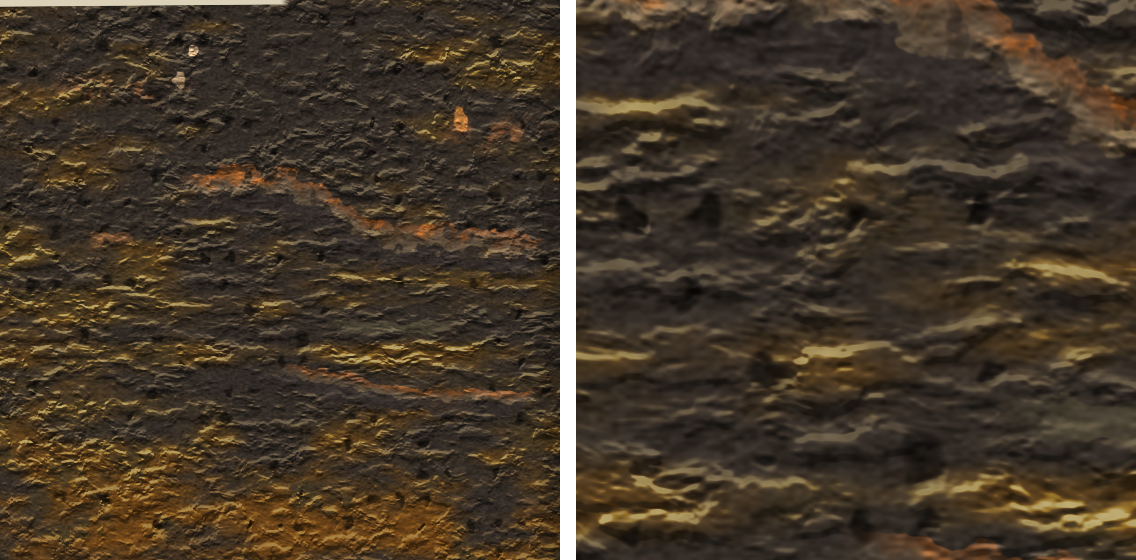
Left, the full canvas; right, a detail of the centre.
Write a WebGL 1 fragment shader that draws this texture.

```glsl
precision highp float;
// Weathered dark crust with golden, mossy ridges, rusty seams and small pits.
// A clumped noise height field is lit from above; a broad map of soft patches
// decides where the ridges turn gold, and curved bands lay the seams on top.

uniform vec2 u_resolution;

#define STREAK_SCALE vec2(27.0, 62.0)
#define LUMP_SCALE vec2(42.0, 58.0)
#define PIT_SCALE vec2(23.0, 21.0)
#define PIT_SHARE 0.22
#define RELIEF 12.5
#define GRAIN 0.06
#define DARK vec3(0.20, 0.172, 0.148)
#define OLIVE vec3(0.29, 0.228, 0.13)
#define AMBER vec3(0.44, 0.265, 0.085)
#define PALE vec3(0.44, 0.38, 0.28)
#define GOLD vec3(0.60, 0.455, 0.16)
#define CREAM vec3(0.75, 0.69, 0.48)

float hash(vec2 p) {
  return fract(sin(dot(p, vec2(127.1, 311.7))) * 43758.5453);
}

float noise(vec2 p) {
  vec2 i = floor(p), f = fract(p);
  f = f * f * (3.0 - 2.0 * f);
  return mix(mix(hash(i), hash(i + vec2(1.0, 0.0)), f.x),
             mix(hash(i + vec2(0.0, 1.0)), hash(i + 1.0), f.x), f.y);
}

float fbm(vec2 p) {
  float sum = 0.0, amp = 0.5;
  for (int i = 0; i < 4; i++) {
    sum += amp * noise(p);
    p = mat2(1.98, 0.1, -0.1, 1.98) * p + 17.3;
    amp *= 0.5;
  }
  return sum;
}

// Soft elliptical patch
float patchAt(vec2 p, vec2 centre, vec2 radius) {
  vec2 d = (p - centre) / radius;
  return exp(-dot(d, d));
}

// Scattered ragged hollows, one at most per cell
float pits(vec2 p) {
  vec2 q = p * PIT_SCALE + 0.3 * vec2(noise(p * 75.0), noise(p * 75.0 + 31.0));
  vec2 cell = floor(q);
  vec2 centre = 0.38 + 0.24 * vec2(hash(cell + 3.1), hash(cell + 8.7));
  float size = mix(0.18, 0.38, hash(cell + 5.9));
  float d = length(fract(q) - centre);
  return step(1.0 - PIT_SHARE, hash(cell)) * (1.0 - smoothstep(size * 0.3, size, d));
}

// Steep-sided clumps: flat and streaky in the middle, lumpy elsewhere
float height(vec2 p) {
  vec2 warp = vec2(noise(p * 31.0), noise(p * 31.0 + 40.0)) - 0.5;
  vec2 q = p + warp * vec2(0.016, 0.008);
  float streaky = patchAt(p, vec2(0.6, 0.42), vec2(0.7, 0.22));
  float rough = mix(fbm(q * LUMP_SCALE), fbm(q * STREAK_SCALE), 0.15 + 0.8 * streaky);
  return 0.6 * rough + 0.16 * smoothstep(0.44, 0.62, rough) - 0.12 * pits(p);
}

// Share of golden growth
float growth(vec2 p) {
  float amount = 0.23 + 0.40 * (1.0 - smoothstep(0.17, 0.33, p.y));
  amount += 0.45 * patchAt(p, vec2(0.0, 0.42), vec2(0.36, 0.18));
  amount += 0.34 * patchAt(p, vec2(0.87, 0.88), vec2(0.20, 0.10));
  amount += 0.20 * patchAt(p, vec2(0.10, 0.82), vec2(0.28, 0.18));
  amount += 0.55 * patchAt(p, vec2(0.72, 0.37), vec2(0.30, 0.025));
  amount += 0.45 * patchAt(p, vec2(0.85, 0.50), vec2(0.22, 0.02));
  amount -= 0.30 * patchAt(p, vec2(0.50, 0.85), vec2(0.17, 0.25));
  amount -= 0.25 * patchAt(p, vec2(0.88, 0.13), vec2(0.25, 0.05));
  return smoothstep(0.22, 0.82, amount + 1.4 * (fbm(p * vec2(8.0, 22.0)) - 0.47));
}

// Ragged band between two x ends: x = coverage, y = place across (-1 to 1)
vec2 seam(vec2 p, vec2 ends, float middle, float width) {
  float ragged = (fbm(p * vec2(45.0, 50.0)) - 0.47) * 2.2;
  float across = (p.y - middle) / width + ragged;
  float along = smoothstep(ends.x, ends.x + 0.08, p.x)
              * (1.0 - smoothstep(ends.y - 0.03, ends.y, p.x));
  return vec2(along * (1.0 - smoothstep(0.75, 1.0, abs(across))), across);
}

vec3 seamColour(float across, float spots) {
  vec3 rust = mix(vec3(0.42, 0.28, 0.18), vec3(0.68, 0.38, 0.15), spots);
  return mix(vec3(0.37, 0.31, 0.24), rust, smoothstep(-0.6, 0.6, across));
}

// Small pale stone
float pebble(vec2 p, vec2 centre, vec2 radius) {
  vec2 d = (p - centre) / radius;
  return 1.0 - smoothstep(0.75, 1.05, length(d) + 0.7 * (noise(p * 90.0) - 0.5));
}

void main() {
  vec2 p = gl_FragCoord.xy / u_resolution;

  // Relief lit from above; calm stretches break up the ridges
  float calm = smoothstep(0.36, 0.56, fbm(p * vec2(13.0, 19.0) + 60.0));
  float slope = (height(p) - height(p + vec2(-0.0008, 0.003))) * RELIEF;
  float gold = growth(p);
  slope *= mix(0.55, 1.2, max(calm, 0.7 * gold));
  float low = 1.0 - smoothstep(0.03, 0.28, p.y);
  float light = clamp(1.0 + 0.4 * slope, 0.55, 1.6);

  // Ground and lit ridges
  float amber = gold * smoothstep(0.36, 0.58, fbm(p * vec2(17.0, 19.0) + 9.0) + 0.1 * low);
  vec3 colour = mix(mix(DARK, OLIVE, gold), AMBER, amber * (0.35 + 0.5 * low)) * light;
  float ridge = smoothstep(0.3, 1.0, slope) * (0.32 + 0.68 * gold);
  vec3 ridgeColour = mix(mix(PALE, GOLD, gold), AMBER * 1.3, 0.5 * low);
  colour = mix(colour, ridgeColour, ridge);
  colour = mix(colour, CREAM, smoothstep(0.8, 1.6, slope) * (0.15 + 0.7 * gold) * (1.0 - 0.55 * low));
  colour *= 1.0 - 0.5 * pits(p) * (1.0 - ridge);

  // Broken rusty seams, with a smooth slate shadow under each
  float upper = 0.675 - 0.095 * smoothstep(0.50, 0.70, p.x) - 0.02 * smoothstep(0.75, 0.97, p.x)
              - 0.015 * (1.0 - smoothstep(0.30, 0.42, p.x));
  float lower = 0.34 - 0.045 * smoothstep(0.48, 0.78, p.x);
  float shade = max(seam(p, vec2(0.28, 0.97), upper - 0.040, 0.020).x,
                    seam(p, vec2(0.33, 0.95), lower - 0.022, 0.015).x);
  float faint = 1.0 + 0.2 * slope;
  colour = mix(colour, vec3(0.195, 0.168, 0.16) * faint, 0.75 * shade);
  float slate = seam(p, vec2(0.56, 0.82), 0.415, 0.014).x;
  colour = mix(colour, vec3(0.32, 0.29, 0.22) * faint, 0.7 * slate);
  float spots = smoothstep(0.44, 0.62, fbm(p * 52.0 + 5.0));
  float holes = 1.0 - 0.7 * smoothstep(0.55, 0.63, fbm(p * vec2(50.0, 38.0) + 23.0));
  vec2 band = seam(p, vec2(0.30, 0.98), upper, 0.025);
  colour = mix(colour, seamColour(band.y, spots) * light, 0.9 * band.x * holes);
  band = seam(p, vec2(0.48, 0.96), lower, 0.012);
  colour = mix(colour, seamColour(band.y, 0.4 * spots) * light, 0.9 * band.x);

  // Stones and loose rusty crumbs
  float stone = max(pebble(p, vec2(0.322, 0.858), vec2(0.013, 0.019)),
                    pebble(p, vec2(0.344, 0.910), vec2(0.009, 0.010)));
  colour = mix(colour, vec3(0.66, 0.55, 0.42) * light, stone);
  stone = pebble(p, vec2(0.820, 0.785), vec2(0.014, 0.024));
  colour = mix(colour, vec3(0.70, 0.46, 0.22) * light, stone);
  float crumbs = patchAt(p, vec2(0.89, 0.76), vec2(0.09, 0.025))
               + patchAt(p, vec2(0.20, 0.84), vec2(0.10, 0.02))
               + patchAt(p, vec2(0.20, 0.575), vec2(0.05, 0.02));
  colour = mix(colour, vec3(0.52, 0.34, 0.21) * light, 0.8 * min(crumbs, 1.0) * spots);

  // Fine grain, dim right edge and the bright strip along the top
  colour += GRAIN * (noise(p * vec2(230.0, 300.0)) - 0.5);
  colour *= 1.0 - 0.2 * smoothstep(0.95, 0.985, p.x);
  float strip = smoothstep(-0.001, 0.001, p.y - 0.988 - 0.008 * p.x)
              * (1.0 - smoothstep(0.50, 0.52, p.x));
  colour = mix(colour, vec3(0.86, 0.82, 0.72), strip);
  gl_FragColor = vec4(clamp(colour, 0.0, 1.0), 1.0);
}
```
